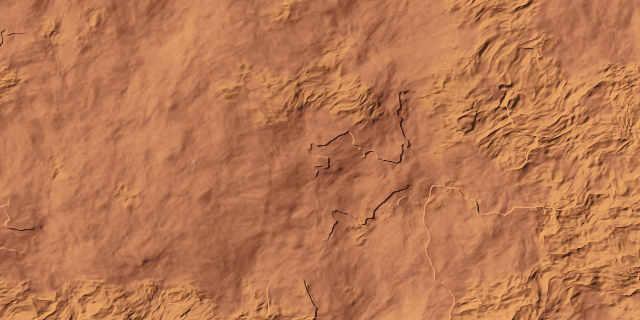
This texture is drawn by a Shadertoy shader. Its source:

```glsl
#define SUN vec2(-0.82, 0.57)
#define RELIEF 1.25
#define DUNE_SCALE 2.6
#define CRAG_HEIGHT 0.11
#define SCARP_HEIGHT 0.04
#define KNOB_CELLS 5.0
#define KNOB_SHARE 0.22
#define SHADOW vec3(0.25, 0.13, 0.12)
#define RUST vec3(0.56, 0.32, 0.22)
#define DUST vec3(0.73, 0.465, 0.33)
#define SUNLIT vec3(0.87, 0.60, 0.40)

float hash(vec2 p) {
    return fract(sin(dot(p, vec2(127.1, 311.7))) * 43758.5453);
}

float noise(vec2 p) {
    vec2 i = floor(p), f = fract(p);
    f = f * f * f * (f * (f * 6.0 - 15.0) + 10.0);
    return mix(mix(hash(i), hash(i + vec2(1, 0)), f.x),
               mix(hash(i + vec2(0, 1)), hash(i + vec2(1, 1)), f.x), f.y);
}

// Rotated octaves, normalised to 0..1
float fbm(vec2 p, float gain, int octaves) {
    float sum = 0.0, total = 0.0, amp = 0.5;
    for (int i = 0; i < octaves; i++) {
        sum += amp * noise(p);
        total += amp;
        amp *= gain;
        p = mat2(1.6, 1.2, -1.2, 1.6) * p + 7.3;
    }
    return sum / total;
}

// Where layered rock breaks through the dust, more often to the lower right
float outcrop(vec2 p) {
    float bias = 0.06 * (p.x - 1.0) - 0.08 * (p.y - 0.5);
    return smoothstep(0.50, 0.63, fbm(p * vec2(3.2, 4.2) + 21.0, 0.55, 5) + bias);
}

// Broken cliff lines along noise contours, steep in front and sloping behind
float scarps(vec2 p, vec2 warped) {
    float h = 0.0;
    float n = fbm(warped * 1.8 + 5.0, 0.5, 6);
    for (int i = 0; i < 2; i++) {
        float level = 0.43 + 0.13 * float(i);
        float piece = smoothstep(0.5, 0.68, noise(p * 3.5 + 9.0 + 13.0 * float(i)));
        float rise = smoothstep(level, level + 0.007, n);
        h += piece * rise * exp(-15.0 * max(n - level, 0.0));
    }
    return SCARP_HEIGHT * h;
}

// Scattered rounded hills, each in a shallow moat
float knobs(vec2 p) {
    float h = 0.0;
    vec2 cell = floor(p * KNOB_CELLS);
    for (int y = -1; y <= 1; y++)
    for (int x = -1; x <= 1; x++) {
        vec2 c = cell + vec2(x, y);
        vec2 centre = (c + vec2(hash(c + 3.1), hash(c + 8.7))) / KNOB_CELLS;
        float radius = mix(0.014, 0.032, hash(c + 15.3));
        vec2 d = (p - centre) / radius;
        float r2 = dot(d, d);
        float present = step(hash(c + 27.9), KNOB_SHARE);
        h += present * radius * (2.0 * exp(-r2) - 0.7 * exp(-r2 * 0.22));
    }
    return h;
}

float height(vec2 p) {
    vec2 warp = vec2(fbm(p * 3.0, 0.5, 5), fbm(p * 3.0 + 17.0, 0.5, 5)) - 0.5;
    vec2 q = p + 0.16 * warp;
    float rock = outcrop(p);

    float h = 0.75 * fbm(q * DUNE_SCALE, 0.43, 6);

    // Creased rock, drawn out along a rising diagonal
    vec2 grain = mat2(0.88, -0.47, 0.47, 0.88) * q * vec2(11.0, 17.0);
    h -= CRAG_HEIGHT * (0.08 + rock) * abs(2.0 * fbm(grain, 0.55, 4) - 1.0);
    h += 0.05 * rock;

    return h + scarps(p, q) + knobs(p + 0.03 * warp);
}

void mainImage(out vec4 fragColor, in vec2 fragCoord) {
    vec2 p = fragCoord / iResolution.y;
    float rock = outcrop(p);

    // Slope towards the sun, with bright faces compressed
    vec2 e = 0.002 * SUN;
    float light = RELIEF * (height(p - e) - height(p + e)) / 0.004;
    light /= 1.0 + 0.35 * max(light, 0.0);

    // Broad changes in the dust and a fine grain
    float tone = light + 1.6 * (fbm(p * 1.7 + 40.0, 0.5, 3) - 0.5);
    tone += 0.35 * rock + 0.5 * (noise(p * 110.0) - 0.5);

    vec3 col = mix(RUST, DUST, clamp(tone / 2.5 + 1.0, 0.0, 1.0));
    col = mix(col, SUNLIT, clamp(tone * 0.5, 0.0, 1.25));
    col = mix(col, SHADOW, smoothstep(-2.5, -6.0, tone));
    col += rock * vec3(0.015, 0.018, -0.018);

    fragColor = vec4(clamp(col, 0.0, 1.0), 1.0);
}
```
